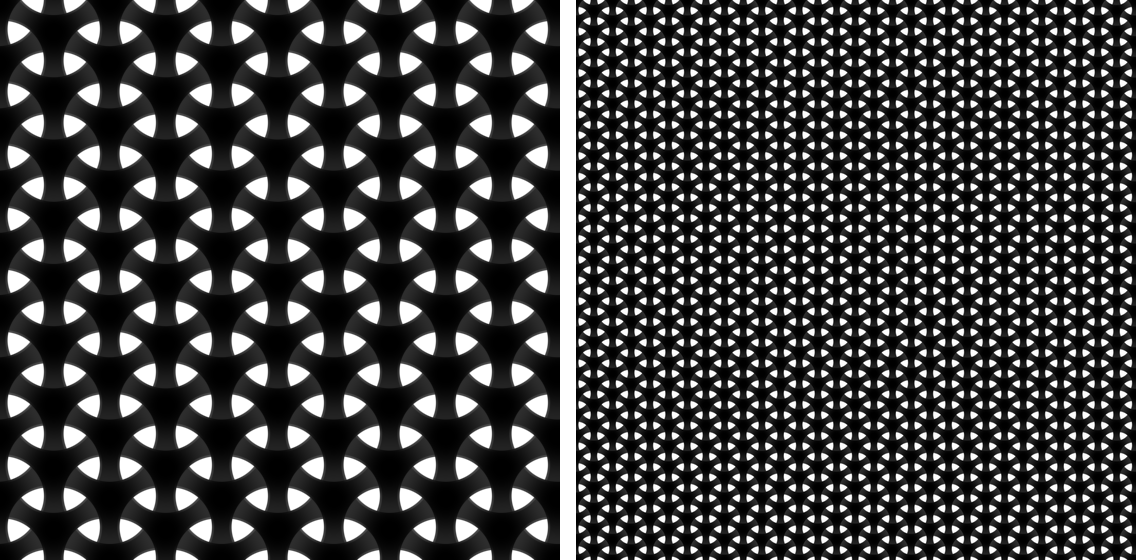
Left, the tile; right, the same tile 3 across and 3 down.
A three.js fragment shader for this pattern:

```glsl
// Black lattice of interlocking three-armed links, each arm tucked under its neighbour, over white.
#define COLUMN_PAIRS 5.0               // repeats across
#define ROWS 9.0                       // repeats down
#define ORIGIN vec2(0.48, 0.485)       // position of one link within a repeat
#define GAP_RADIUS 0.633               // radius of the arcs hollowing each link
#define GAP_DISTANCE 0.906             // distance of those arcs' centres from the link
#define RIM_WIDTH 0.034
#define RIM_LIGHT 0.10
#define ARM_LIGHT 0.18
#define LEG_DIM 0.22                   // how much darker the downward arm is
#define SOFTNESS 0.013                 // edge smoothing, in row heights
#define BACKGROUND vec3(1.0)

varying vec2 vUv;

const float SQRT3 = 1.7320508;

// Signed distance inside a link: positive within its body and arms.
float linkDistance(vec2 p) {
  p.x = abs(p.x);
  float upperGap = length(p - vec2(0.0, GAP_DISTANCE));
  float lowerGap = length(p - GAP_DISTANCE * vec2(0.5 * SQRT3, -0.5));
  return min(upperGap, lowerGap) - GAP_RADIUS;
}

// Black at the hub, grey toward the arm tips, with a lighter bevel on the arms.
float linkShade(vec2 p, float inside) {
  float reach = length(p);
  float downward = smoothstep(0.5, 1.0, -p.y / max(reach, 0.001));
  float arm = ARM_LIGHT * smoothstep(0.1, 0.75, reach) * (1.0 - LEG_DIM * downward);
  float rim = 1.0 - smoothstep(RIM_WIDTH - SOFTNESS, RIM_WIDTH + SOFTNESS, inside);
  return arm + RIM_LIGHT * rim * smoothstep(0.25, 0.5, reach);
}

void paintLink(inout vec3 color, vec2 p) {
  float inside = linkDistance(p);
  float coverage = smoothstep(-SOFTNESS, SOFTNESS, inside);
  color = mix(color, vec3(linkShade(p, inside)), coverage);
}

vec2 latticePoint(vec2 index) {
  return vec2(0.5 * SQRT3 * index.x, 0.5 * index.x + index.y);
}

// Order two offsets so that the longer one comes first.
void farFirst(inout vec2 a, inout vec2 b) {
  if (dot(a, a) < dot(b, b)) {
    vec2 nearer = a;
    a = b;
    b = nearer;
  }
}

void main() {
  // Triangular lattice with unit spacing; whole repeats fit the canvas.
  vec2 p = (vUv * vec2(COLUMN_PAIRS, ROWS) - ORIGIN) * vec2(SQRT3, 1.0);
  float column = 2.0 * p.x / SQRT3;
  vec2 skewed = vec2(column, p.y - 0.5 * column);
  vec2 cell = floor(skewed);
  vec2 local = skewed - cell;

  // Offsets from the three corners of the enclosing triangle.
  float upperHalf = step(1.0, local.x + local.y);
  vec2 a = p - latticePoint(cell + vec2(upperHalf));
  vec2 b = p - latticePoint(cell + vec2(1.0, 0.0));
  vec2 c = p - latticePoint(cell + vec2(0.0, 1.0));
  farFirst(a, b);
  farFirst(b, c);
  farFirst(a, b);

  // Nearer links lie above the arms that reach them.
  vec3 color = BACKGROUND;
  paintLink(color, a);
  paintLink(color, b);
  paintLink(color, c);
  gl_FragColor = vec4(color, 1.0);
}
```
